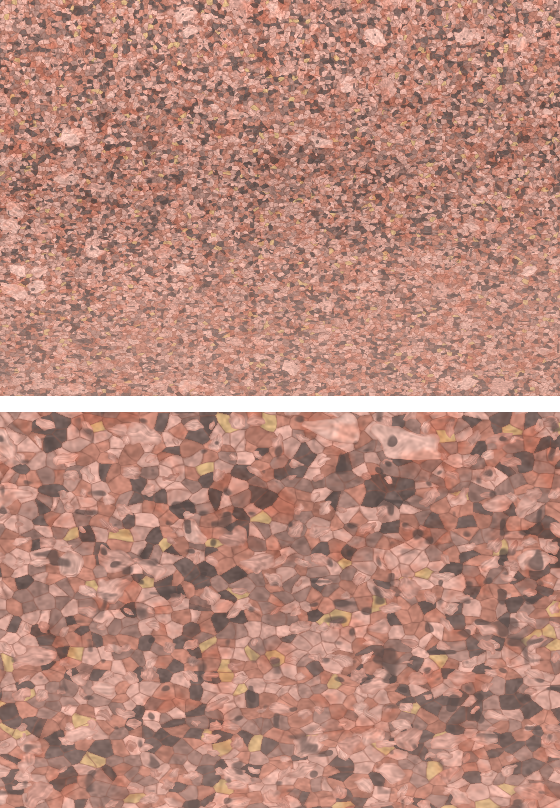
Top: the whole. Bottom: its middle third, enlarged.
Reproduce this texture procedurally as a Shadertoy shader.

```glsl
vec3 hash3(vec2 p) {
    vec3 q = fract(p.xyx * vec3(0.1031, 0.1030, 0.0973));
    q += dot(q, q.yxz + 33.33);
    return fract((q.xxy + q.yzz) * q.zyx);
}

float noise(vec2 p) {
    vec2 i = floor(p), f = fract(p);
    f = f * f * (3.0 - 2.0 * f);
    float low = mix(hash3(i).x, hash3(i + vec2(1, 0)).x, f.x);
    float high = mix(hash3(i + vec2(0, 1)).x, hash3(i + vec2(1, 1)).x, f.x);
    return mix(low, high, f.y);
}

float fbm(vec2 p) {
    float sum = 0.0, amp = 0.5;
    for (int i = 0; i < 4; i++) {
        sum += amp * noise(p);
        p = p * 2.03 + 17.3;
        amp *= 0.5;
    }
    return sum / 0.9375;
}

// Mineral of one small crystal; pick runs from dark to pale
vec3 mineral(float pick, float tint) {
    vec3 col = vec3(0.87, 0.67, 0.615);
    if (pick < 0.72) col = vec3(0.77, 0.53, 0.46);
    if (pick < 0.40) col = vec3(0.66, 0.51, 0.47);
    if (pick < 0.20) col = vec3(0.46, 0.38, 0.36);
    if (tint > 0.96) col = vec3(0.78, 0.64, 0.47);
    return col * (0.91 + 0.18 * tint);
}

// Tightly packed small crystals with rusty seams
vec3 matrix(vec2 p, float scale, float pixel) {
    vec2 q = p * scale, base = floor(q), nearest = base;
    float d1 = 9.0, d2 = 9.0;
    for (int y = -1; y <= 1; y++)
    for (int x = -1; x <= 1; x++) {
        vec2 id = base + vec2(x, y);
        float d = length(q - id - hash3(id).xy);
        if (d < d1) { d2 = d1; d1 = d; nearest = id; }
        else d2 = min(d2, d);
    }
    vec3 h = hash3(nearest + 71.0);
    float clump = fbm(nearest / scale * 24.0) - 0.5;
    vec3 col = mineral(h.x + 0.75 * clump, h.y);
    float seam = 1.0 - smoothstep(0.0, 0.12 + pixel * scale, d2 - d1);
    return mix(col, vec3(0.57, 0.38, 0.33), 0.5 * seam);
}

// Scattered angular feldspar grains laid over the matrix
vec3 grains(vec3 col, vec2 p, float scale, float chance, float pale, float pixel) {
    vec2 q = p * scale, base = floor(q);
    q += 0.22 * (vec2(noise(q * 4.0), noise(q * 4.0 + 31.0)) - 0.5);
    for (int y = -1; y <= 1; y++)
    for (int x = -1; x <= 1; x++) {
        vec2 id = base + vec2(x, y);
        vec3 place = hash3(id + scale * 3.0), form = hash3(id + scale * 5.0 + 9.0);
        if (place.z > chance) continue;
        float angle = (form.x - 0.5) * 2.6;
        float c = cos(angle), s = sin(angle);
        vec2 local = mat2(c, -s, s, c) * (q - id - 0.25 - 0.5 * place.xy);
        float radius = mix(0.22, 0.50, form.y);
        vec2 r = abs(local) / (radius * vec2(1.0, mix(0.5, 0.9, form.z)));
        float shape = max(pow(dot(r * r * r, vec2(1)), 1.0 / 3.0), (r.x + r.y) * 0.74);
        float dist = (shape - 1.0) * radius / scale;

        // Cleavage streaks, mottling and a redder rim
        float streak = noise(local * vec2(4.0, 19.0) + id * 7.0);
        float shade = fract(place.z * 91.7);
        vec3 grain = mix(vec3(0.79, 0.575, 0.52), vec3(0.95, 0.77, 0.715), shade * 0.65 + pale);
        grain *= 0.90 + 0.20 * streak;
        float rim = smoothstep(-0.004, 0.001, dist);
        grain = mix(grain, vec3(0.70, 0.46, 0.40), 0.5 * rim);
        col = mix(col, grain, smoothstep(pixel, -pixel, dist));
    }
    return col;
}

void mainImage(out vec4 fragColor, in vec2 fragCoord) {
    vec2 uv = fragCoord / iResolution.y;
    float pixel = 0.7 / iResolution.y;

    // Grains flatten towards the bottom of the receding slab
    vec2 p = vec2(uv.x, uv.y * 1.55 - 0.27 * uv.y * uv.y) + 3.0;
    p += 0.006 * (vec2(noise(p * 60.0), noise(p * 60.0 + 40.0)) - 0.5);

    vec3 col = matrix(p, 78.0, pixel);
    col = grains(col, p, 56.0, 0.42, 0.05, pixel);
    col = grains(col, p, 31.0, 0.28, 0.10, pixel);
    col = grains(col, p, 14.0, 0.13, 0.22, pixel);

    // Fine crystal sparkle, rust stains and dark specks
    float grit = noise(p * 210.0) * 0.6 + noise(p * 390.0) * 0.4;
    col *= 0.83 + 0.34 * grit;
    float rust = smoothstep(0.52, 0.75, fbm(p * 38.0 + 11.0));
    col = mix(col, col * vec3(0.98, 0.82, 0.76), 0.6 * rust);
    float speck = smoothstep(0.70, 0.80, noise(p * 95.0 + 5.0) * 0.7 + fbm(p * 22.0) * 0.3);
    col = mix(col, vec3(0.34, 0.29, 0.28), 0.65 * speck);

    // Broad lighting: darker middle band, pale haze at the bottom
    float band = exp(-pow((uv.y - 0.52 - 0.08 * uv.x) / 0.22, 2.0));
    col *= 1.03 - 0.07 * band + 0.06 * (fbm(uv * 3.0) - 0.5);
    float haze = smoothstep(0.50, 0.0, uv.y - 0.10 * uv.x);
    col = mix(col, vec3(0.83, 0.645, 0.585), 0.30 * haze);

    fragColor = vec4(clamp(col, 0.0, 1.0), 1.0);
}
```
